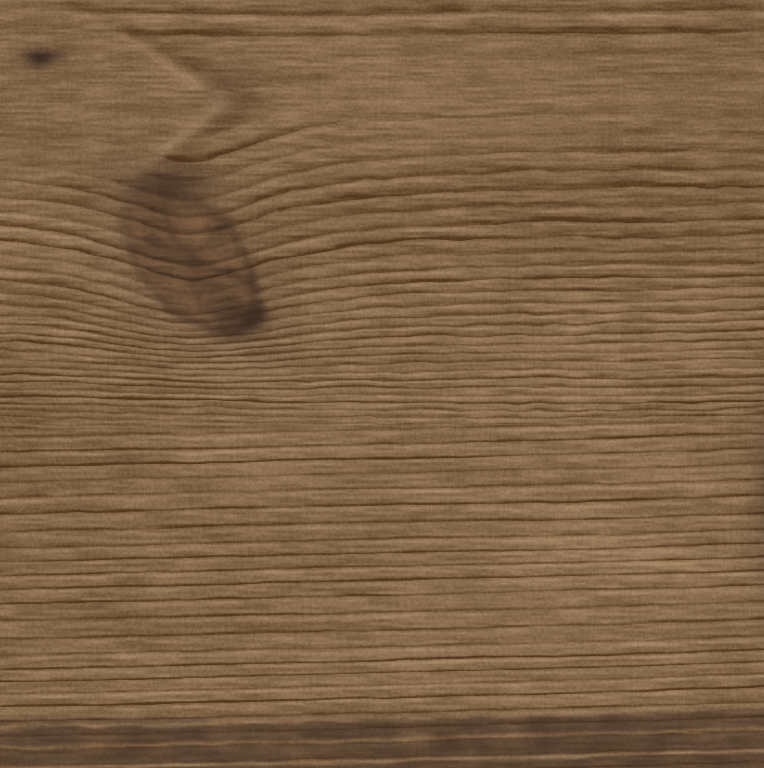
Give the GLSL for this texture, as a WebGL 2 fragment shader.

```glsl
#version 300 es
precision highp float;
// Two brown softwood boards with horizontal grain, a slanted knot and a pin knot.
// Growth rings are a repeated profile over a bent height field; stretched value
// noise adds fibres, and soft ellipses darken knots, stains and the lower edge.
#define EARLY_WOOD vec3(0.600, 0.483, 0.358)
#define LATE_WOOD vec3(0.365, 0.258, 0.152)
#define STAIN_COLOR vec3(0.23, 0.165, 0.13)
#define KNOT_COLOR vec3(0.385, 0.283, 0.200)
#define JOINT_Y 0.442
#define KNOT_CENTER vec2(0.248, 0.662)
#define KNOT_SIZE vec2(0.115, 0.067)
#define GRAIN_DIP 0.060
#define LOWER_RINGS 50.0
#define FIBRE_CONTRAST 0.44
#define SPECKLE 0.26

uniform vec2 u_resolution;
out vec4 fragColor;

float hash(vec2 p) {
    return fract(sin(dot(p, vec2(127.1, 311.7))) * 43758.5453);
}

float noise(vec2 p) {
    vec2 cell = floor(p), f = fract(p);
    f = f * f * (3.0 - 2.0 * f);
    return mix(mix(hash(cell), hash(cell + vec2(1, 0)), f.x),
               mix(hash(cell + vec2(0, 1)), hash(cell + vec2(1, 1)), f.x), f.y);
}

float fbm(vec2 p) {
    float sum = 0.0;
    for (float amp = 0.5; amp > 0.05; amp *= 0.5) {
        sum += amp * noise(p);
        p = p * 2.03 + 17.3;
    }
    return sum;
}

// Ring tone: a dark line fading upwards, with a pale edge just below it.
float rings(float phase, float fade, float x, float blur) {
    float f = fract(phase), id = floor(phase);
    float edge = clamp(blur, 0.08, 0.30);
    float dark = smoothstep(0.0, edge, f) * (1.0 - smoothstep(edge, edge + fade, f));
    float pale = smoothstep(0.55, 0.86, f) * (1.0 - smoothstep(0.88, 1.0, f));
    float broken = 0.6 * noise(vec2(x * 4.0, id * 7.1)) + 0.5 * noise(vec2(x * 17.0, id * 5.3));
    float strength = (0.25 + 0.95 * hash(vec2(id, 3.7))) * (0.40 + broken);
    return strength * (0.26 * pale - 0.70 * dark);
}

// Soft elliptical spot, one at its centre.
float spot(vec2 p, vec2 center, vec2 size) {
    vec2 q = (p - center) / size;
    return exp(-dot(q, q));
}

void main() {
    vec2 p = gl_FragCoord.xy / u_resolution.y;
    float wobble = 0.012 * (noise(p * vec2(2.5, 6.0)) - 0.5)
                 + 0.004 * (noise(p * vec2(11.0, 34.0)) - 0.5);
    float fibre = noise(p * vec2(24.0, 250.0)) - 0.5;
    float ragged = 0.0022 * fibre + 0.0030 * (noise(p * vec2(40.0, 90.0)) - 0.5);

    // Upper board: rings widen with height and sag beside the knot
    float side = (p.x - KNOT_CENTER.x) / 0.12;
    float bend = GRAIN_DIP / (1.0 + side * side);
    bend *= smoothstep(JOINT_Y + 0.03, 0.62, p.y) * (1.0 - smoothstep(0.79, 0.96, p.y));
    float height = max(p.y + bend + wobble - JOINT_Y, -0.05);
    float upperPhase = log(1.0 + 5.0 * height) / 0.041;
    float upperBlur = fwidth(upperPhase);
    upperPhase += ragged * 5.0 / (0.041 * (1.0 + 5.0 * height));
    float upper = rings(upperPhase, 0.42, p.x, upperBlur);
    upper *= 1.0 - 0.72 * smoothstep(0.825, 0.86, p.y) * (1.0 - smoothstep(0.94, 0.97, p.y));

    // Pointed loop of grain left of and above the knot
    float q = p.y - 0.885 + 0.05 * (fbm(p * 9.0) - 0.5);
    float nose = p.x + sqrt(q * q + 0.0008) * (q > 0.0 ? 2.4 : 1.25);
    float loopFade = smoothstep(0.745, 0.80, p.y);
    upper *= 1.0 - 0.8 * loopFade * (1.0 - smoothstep(0.29, 0.38, nose));
    upper += loopFade * smoothstep(0.0, 0.20, p.x) * (0.24 * exp(-pow((nose - 0.325) / 0.014, 2.0))
           - 0.26 * exp(-pow((nose - 0.360) / 0.024, 2.0)));

    // Lower board: straight thin lines, rising slightly to the right
    float tilt = p.y - 0.028 * p.x + 0.5 * wobble;
    float lowerPhase = tilt * LOWER_RINGS + 0.9 * noise(vec2(tilt * 14.0, 2.0));
    float lowerBlur = fwidth(lowerPhase);
    float lower = rings(lowerPhase + 0.5 * ragged * LOWER_RINGS, 0.20, p.x, lowerBlur) * 1.1;

    // Join boards, then add broad tone, fibres and speckle
    float jointLine = p.y - JOINT_Y - 0.007 * p.x;
    float tone = mix(lower, upper, smoothstep(-0.0015, 0.0015, jointLine));
    tone += 0.66 + 0.50 * (fbm(p * vec2(2.5, 7.0)) - 0.47);
    tone -= 0.15 * exp(-pow(jointLine / 0.002, 2.0));
    tone += FIBRE_CONTRAST * (fibre + 0.5 * noise(p * vec2(70.0, 400.0) + 9.0) - 0.25);
    tone += SPECKLE * (noise(p * vec2(420.0, 350.0)) - 0.5);
    vec3 color = mix(LATE_WOOD, EARLY_WOOD, clamp(tone, -0.15, 1.2));

    // Slanted knot with a dark rim and a ragged cross of cracks
    vec2 d = p - KNOT_CENTER;
    vec2 k = vec2(dot(d, vec2(0.66, -0.75)), dot(d, vec2(0.75, 0.66))) / KNOT_SIZE;
    float rough = fbm(p * 24.0) - 0.47;
    float r = length(k) + 0.25 * rough;
    float inside = 1.0 - smoothstep(0.88, 1.04, r);
    vec3 heart = KNOT_COLOR * (1.0 + 0.7 * rough + 0.35 * (tone - 0.6));
    color = mix(color, heart, 0.85 * inside);
    float cracks = exp(-pow((d.y + 0.25 * d.x + 0.05 * rough) / 0.010, 2.0))
                 + 0.7 * exp(-pow((k.y + 0.45 * k.x + rough) / 0.14, 2.0));
    float stain = 0.45 * inside * cracks * (0.7 + 1.3 * rough);
    stain += 0.36 * exp(-pow((r - 0.97) / 0.09, 2.0)) * (0.45 + 0.55 * smoothstep(-0.6, 0.6, k.x));
    stain += 0.17 * exp(-max(r - 1.0, 0.0) * 2.0) * (1.0 - inside);

    // Knot ends, pin knot, loop tip, right-hand edge, and pale-lined bottom strip
    vec2 s = p + 0.03 * rough;
    stain += 0.60 * spot(s, vec2(0.316, 0.590), vec2(0.026, 0.024));
    stain += 0.48 * spot(s, vec2(0.225, 0.762), vec2(0.055, 0.018));
    stain += 0.95 * spot(s, vec2(0.052, 0.925), vec2(0.023, 0.014));
    stain += 0.22 * spot(s, vec2(0.295, 0.882), vec2(0.035, 0.040));
    stain += 0.55 * spot(s, vec2(1.010, 0.350), vec2(0.028, 0.110));
    float strip = 1.0 - smoothstep(0.050, 0.068, tilt + 0.012 * p.x);
    float paleLine = pow(0.5 + 0.5 * cos(6.2832 * ((tilt + ragged) * 36.0 + 0.2)), 7.0);
    stain += strip * (0.54 + 0.5 * rough - 0.45 * paleLine);
    fragColor = vec4(mix(color, STAIN_COLOR, clamp(stain, 0.0, 0.92)), 1.0);
}
```
